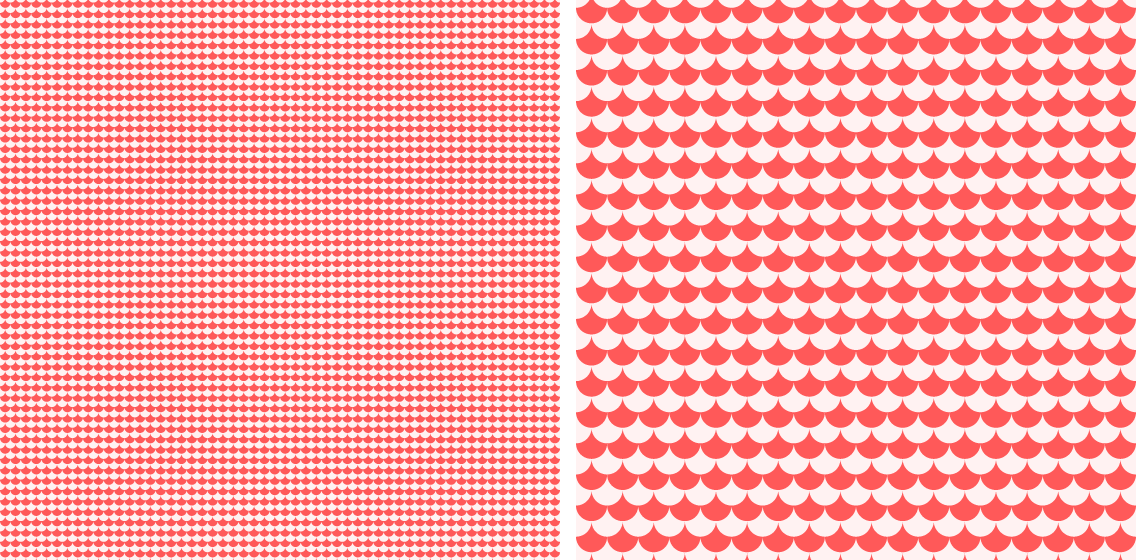
Left: the whole. Right: its middle third, enlarged.
Give the GLSL for this pattern, as a three.js fragment shader.

```glsl
varying vec2 vUv;

const float REPEATS = 54.0;        // scales across, and pairs of rows down
const float RADIUS = 0.5;          // scale radius, in repeats
const float ROW_HEIGHT = 0.5;      // distance between rows, in repeats
const float FIRST_ROW = -0.25;     // centre line of the first pale row
const vec3 PALE = vec3(1.0, 0.95, 0.95);
const vec3 CORAL = vec3(1.0, 0.35, 0.35);
const int SAMPLES = 4;             // edge smoothing samples per axis

// 0 on a pale scale, 1 on a coral one; p is in repeats, y downward
float scaleTone(vec2 p) {
  float rowPos = (p.y - FIRST_ROW) / ROW_HEIGHT;
  float row = floor(rowPos);

  // Alternate rows shift by half a scale
  float across = fract(p.x - 0.5 * row + 0.5) - 0.5;
  float below = fract(rowPos) * ROW_HEIGHT;

  // Outside this row's discs, the next row shows through
  float outside = step(RADIUS, length(vec2(across, below)));
  return mod(row + outside, 2.0);
}

void main() {
  vec2 p = vec2(vUv.x, 1.0 - vUv.y) * REPEATS;
  vec2 footprint = fwidth(vUv) * REPEATS;

  // Average the tone over the area of one pixel
  float tone = 0.0;
  for (int j = 0; j < SAMPLES; j++) {
    for (int i = 0; i < SAMPLES; i++) {
      vec2 offset = (vec2(float(i), float(j)) + 0.5) / float(SAMPLES) - 0.5;
      tone += scaleTone(p + offset * footprint);
    }
  }
  tone /= float(SAMPLES * SAMPLES);

  gl_FragColor = vec4(mix(PALE, CORAL, tone), 1.0);
}
```
